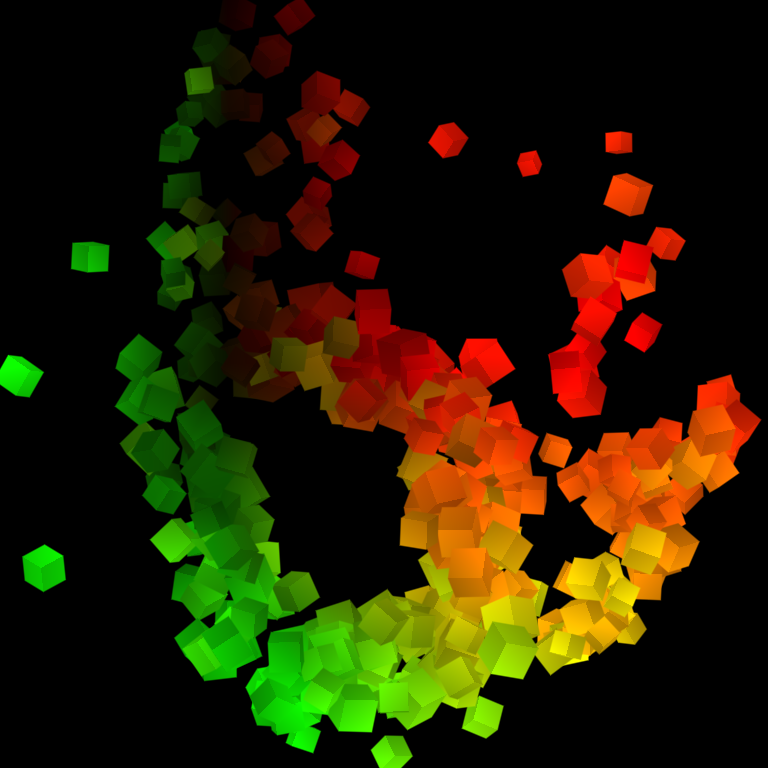
Write a Shadertoy shader that draws this background.

```glsl
const float TAU = 6.28319;
const vec2 HOLE_CENTRE = vec2(0.425, 0.335);
const vec2 HOLE_RADIUS = vec2(0.095, 0.115);

vec3 hash3(vec2 p) {
    vec3 q = fract(p.xyx * vec3(0.1031, 0.1030, 0.0973));
    q += dot(q, q.yxz + 33.33);
    return fract((q.xxy + q.yzz) * q.zyx);
}

mat2 turn(float angle) {
    float c = cos(angle), s = sin(angle);
    return mat2(c, s, -s, c);
}

// Columns are the axes of a randomly tilted cube
mat3 cubeAxes(vec3 rnd) {
    mat3 axes = mat3(1.0);
    vec2 tilt = (rnd.xy - 0.5) * 1.5;
    mat2 roll = turn(rnd.z * TAU);
    for (int i = 0; i < 3; i++) {
        vec3 v = axes[i];
        v.yz = turn(tilt.x) * v.yz;
        v.xz = turn(tilt.y) * v.xz;
        v.xy = roll * v.xy;
        axes[i] = v;
    }
    return axes;
}

// Distance to the outline of a cube seen straight on
float cubeOutline(vec2 p, mat3 axes, float halfSize) {
    float d = -1.0;
    for (int i = 0; i < 3; i++) {
        vec2 edge = axes[i].xy;
        vec2 n = vec2(-edge.y, edge.x) / max(length(edge), 1e-4);
        vec3 reach = abs(n * mat3x2(axes[0].xy, axes[1].xy, axes[2].xy));
        d = max(d, abs(dot(p, n)) - halfSize * (reach.x + reach.y + reach.z));
    }
    return d;
}

// Light on the nearest face, with a soft gradient across it
float cubeShade(vec2 p, mat3 axes, float halfSize) {
    vec3 local = vec3(p, 0.0) * axes;
    vec3 view = vec3(axes[0].z, axes[1].z, axes[2].z);
    vec3 t = (halfSize - local * sign(view)) / max(abs(view), 1e-4);
    float face = t.x < min(t.y, t.z) ? 0.80 : (t.y < t.z ? 0.89 : 1.0);
    return face * (0.94 + 0.07 * (local.x + local.y) / halfSize);
}

// Red grows to the right, green grows downwards and to the far left
vec3 fieldColour(vec2 p, vec3 rnd) {
    float red = (p.x - 0.27) * 2.9 - 0.3 * smoothstep(0.3, 0.1, p.y);
    float green = max((0.54 - p.y) * 2.0, (0.31 - p.x) * 3.6);
    float olive = step(0.68, rnd.x);
    red = max(red, 0.05) * (1.0 - 0.3 * olive) + 0.22 * olive * rnd.y;
    green = max(green, 0.03) + 0.28 * olive * rnd.z + 0.12 * (rnd.y - 0.5);
    return vec3(clamp(vec2(red, green), 0.0, 1.0), 0.0);
}

vec2 bezier(vec2 a, vec2 b, vec2 c, float t) {
    return mix(mix(a, b, t), mix(b, c, t), t);
}

// Paints cubes around a curve, leaving the central hole empty
void scatter(inout vec3 colour, vec2 p, vec2 a, vec2 b, vec2 c,
             int count, float spread, float size, float seed) {
    float pixel = 1.0 / min(iResolution.x, iResolution.y);
    for (int i = 0; i < count; i++) {
        vec2 id = vec2(float(i) + 1.0, seed * 17.0);
        vec3 rnd = hash3(id);
        // Stride through the curve so that overlaps are not in path order
        float t = fract((float(i) + 0.5) / float(count) * 7.0
                        + floor(float(i) * 7.0 / float(count)) / float(count));
        if (count < 8) t = (float(i) + 0.5) / float(count);
        vec2 offset = turn(rnd.x * TAU) * vec2(spread * sqrt(rnd.y), 0.0);
        vec2 centre = bezier(a, b, c, t) + offset;
        float halfSize = size * mix(0.82, 1.2, rnd.z);
        vec2 q = p - centre;
        if (length(q) > halfSize * 1.8 + pixel) continue;
        if (length((centre - HOLE_CENTRE) / HOLE_RADIUS) < 1.0) continue;

        mat3 axes = cubeAxes(hash3(id + 41.3));
        float cover = smoothstep(pixel, -pixel, cubeOutline(q, axes, halfSize));
        vec3 tint = fieldColour(mix(centre, p, 0.6), hash3(id + 87.7));
        colour = mix(colour, tint * cubeShade(q, axes, halfSize), cover);
    }
}

void mainImage(out vec4 fragColor, in vec2 fragCoord) {
    vec2 p = (fragCoord - 0.5 * iResolution.xy) / min(iResolution.x, iResolution.y) + 0.5;
    vec3 colour = vec3(0.0);

    // Sparse plume and outliers
    scatter(colour, p, vec2(0.34, 0.97), vec2(0.23, 0.74), vec2(0.30, 0.53), 46, 0.075, 0.0145, 1.0);
    scatter(colour, p, vec2(0.44, 0.90), vec2(0.40, 0.78), vec2(0.46, 0.66), 11, 0.045, 0.016, 2.0);
    scatter(colour, p, vec2(0.53, 0.86), vec2(0.68, 0.72), vec2(0.86, 0.86), 3, 0.01, 0.013, 3.0);
    scatter(colour, p, vec2(0.19, 0.70), vec2(-0.08, 0.60), vec2(0.10, 0.10), 3, 0.015, 0.019, 4.0);
    scatter(colour, p, vec2(0.34, 0.07), vec2(0.50, -0.04), vec2(0.70, 0.12), 3, 0.01, 0.018, 5.0);

    // Right-hand loop
    scatter(colour, p, vec2(0.82, 0.70), vec2(0.84, 0.60), vec2(0.73, 0.49), 13, 0.065, 0.018, 6.0);
    scatter(colour, p, vec2(0.93, 0.48), vec2(0.92, 0.37), vec2(0.71, 0.38), 25, 0.05, 0.018, 7.0);
    scatter(colour, p, vec2(0.68, 0.19), vec2(0.80, 0.17), vec2(0.86, 0.37), 40, 0.055, 0.0175, 8.0);

    // Dense central ring
    scatter(colour, p, vec2(0.36, 0.13), vec2(0.27, 0.28), vec2(0.24, 0.53), 52, 0.075, 0.0195, 9.0);
    scatter(colour, p, vec2(0.36, 0.54), vec2(0.48, 0.56), vec2(0.62, 0.47), 58, 0.07, 0.020, 10.0);
    scatter(colour, p, vec2(0.61, 0.47), vec2(0.61, 0.34), vec2(0.60, 0.18), 60, 0.07, 0.020, 11.0);
    scatter(colour, p, vec2(0.62, 0.18), vec2(0.50, 0.13), vec2(0.36, 0.12), 48, 0.06, 0.021, 12.0);

    fragColor = vec4(colour, 1.0);
}
```
